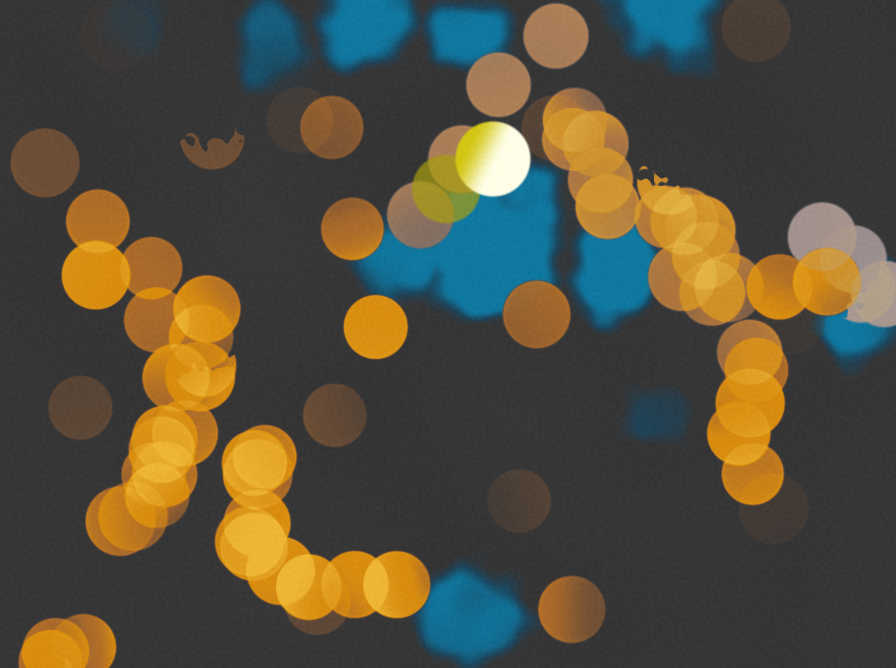
Give the GLSL for this background, as a WebGL 2 fragment shader.

```glsl
#version 300 es
precision highp float;

uniform vec2 u_resolution;
out vec4 fragColor;

const vec3 CHARCOAL = vec3(0.212, 0.210, 0.212);
const vec3 BROWN = vec3(0.46, 0.32, 0.21);
const vec3 ORANGE = vec3(0.70, 0.43, 0.16);
const vec3 AMBER = vec3(0.88, 0.57, 0.05);
const vec3 GOLD = vec3(0.97, 0.74, 0.20);
const vec3 LAVENDER = vec3(0.68, 0.66, 0.70);
const vec3 NAVY = vec3(0.11, 0.27, 0.36);
const vec3 AZURE = vec3(0.06, 0.47, 0.63);
const vec3 OLIVE = vec3(0.66, 0.62, 0.06);
const vec3 WHITE = vec3(1.0, 1.0, 0.91);

const float DISC_RADIUS = 0.051;
const float DISC_EDGE = 0.0026;
const float RIM_GAIN = 0.07;
const float TORN_SHARE = 0.07;
const float GRAIN = 0.022;
const int LOOSE_DISCS = 15;
const vec2 LAMP = vec2(0.738, 0.762);

// Strands of lights: start and end, then count, brightness, paleness, jitter
const int STRANDS = 12;
const vec4 PATH[STRANDS] = vec4[](
    vec4(0.85, 0.84, 0.91, 0.71), vec4(0.97, 0.71, 1.11, 0.50),
    vec4(1.20, 0.60, 1.11, 0.30), vec4(1.25, 0.66, 1.31, 0.55),
    vec4(0.26, 0.57, 0.29, 0.43), vec4(0.28, 0.36, 0.20, 0.23),
    vec4(0.41, 0.33, 0.39, 0.15), vec4(0.13, 0.05, 0.05, 0.00),
    vec4(0.82, 0.95, 0.62, 0.68), vec4(0.46, 0.12, 0.59, 0.13),
    vec4(0.13, 0.58, 0.54, 0.53), vec4(0.10, 0.77, 0.46, 0.77));
const vec4 STYLE[STRANDS] = vec4[](
    vec4(5, 0.78, 0.20, 0.020), vec4(9, 0.76, 0.15, 0.045),
    vec4(6, 0.80, 0.00, 0.040), vec4(4, 0.55, 0.75, 0.030),
    vec4(6, 0.76, 0.00, 0.035), vec4(7, 0.72, 0.00, 0.025),
    vec4(7, 0.92, 0.00, 0.035), vec4(4, 0.72, 0.00, 0.020),
    vec4(4, 0.62, 0.35, 0.020), vec4(3, 1.00, 0.00, 0.010),
    vec4(3, 0.95, 0.00, 0.025), vec4(3, 0.50, 0.00, 0.040));

// Blue haze: centre, radius, strength
const int HAZES = 11;
const vec4 HAZE[HAZES] = vec4[](
    vec4(0.74, 0.62, 0.13, 1.00), vec4(0.61, 0.62, 0.08, 0.75),
    vec4(0.91, 0.60, 0.08, 0.95), vec4(0.54, 0.97, 0.08, 0.85),
    vec4(0.71, 0.95, 0.07, 0.85), vec4(0.99, 0.99, 0.10, 0.85),
    vec4(0.41, 0.93, 0.07, 0.50), vec4(0.20, 0.97, 0.06, 0.22),
    vec4(0.70, 0.09, 0.09, 0.70), vec4(1.30, 0.54, 0.08, 0.80),
    vec4(0.97, 0.38, 0.06, 0.30));

float hash(float n) {
    n = fract(n * 0.1031);
    n *= n + 33.33;
    return fract(n * (n + n));
}

vec2 gradient(vec2 cell) {
    float a = 6.28318 * hash(dot(cell, vec2(1.37, 57.31)) + 11.0);
    return vec2(cos(a), sin(a));
}

float noise(vec2 p) {
    vec2 i = floor(p), f = p - i, s = f * f * f * (f * (f * 6.0 - 15.0) + 10.0);
    vec2 e = vec2(1, 0);
    float low = mix(dot(gradient(i), f), dot(gradient(i + e), f - e), s.x);
    float high = mix(dot(gradient(i + e.yx), f - e.yx), dot(gradient(i + 1.0), f - 1.0), s.x);
    return mix(low, high, s.y);
}

float discMask(float d) {
    float edge = max(DISC_EDGE, 0.8 / u_resolution.y);
    return 1.0 - smoothstep(-edge, edge, d);
}

// light holds energy, pale energy and coverage
void addDisc(vec2 q, float brightness, float pale, float seed, inout vec3 light) {
    float radius = DISC_RADIUS * mix(0.93, 1.05, hash(seed + 0.3));
    float d = length(q) - radius;
    float mask = discMask(d);
    if (mask <= 0.0) return;
    float angle = 6.28318 * hash(seed + 4.7);
    float along = dot(q, vec2(cos(angle), sin(angle))) / radius;
    if (hash(seed + 8.1) < TORN_SHARE)
        mask *= smoothstep(-0.05, 0.05, along + 0.7 * noise(q * 65.0 + seed) - 0.1);
    float fade = mix(0.06, 0.45, pow(hash(seed + 2.9), 4.0));
    float b = brightness * mask * (1.0 + fade * along + RIM_GAIN * exp(-abs(d + 0.003) / 0.003));
    light += vec3(b * b, b * b * pale, 0.0);
    light.z = max(light.z, mask * smoothstep(0.0, 0.5, brightness));
}

vec3 warmRamp(float x) {
    vec3 c = mix(CHARCOAL, BROWN, smoothstep(0.0, 0.45, x));
    c = mix(c, ORANGE, smoothstep(0.42, 0.70, x));
    c = mix(c, AMBER, smoothstep(0.68, 0.95, x));
    return mix(c, GOLD, smoothstep(1.0, 1.65, x));
}

void main() {
    vec2 p = gl_FragCoord.xy / u_resolution.y;

    // Soft clouded haze
    float cloud = noise(p * 9.0) + 0.5 * noise(p * 21.0 + 7.0);
    float haze = 0.0;
    for (int i = 0; i < HAZES; i++) {
        float d = length(p - HAZE[i].xy) / HAZE[i].z + 0.6 * cloud;
        haze = max(haze, HAZE[i].w * (1.0 - smoothstep(0.45, 1.15, d)));
    }
    haze *= 1.0 + 0.3 * noise(p * 14.0 + 3.0);
    vec3 color = CHARCOAL + 0.012 * noise(p * 4.0);
    color = mix(color, NAVY, smoothstep(0.0, 0.45, haze));
    color = mix(color, AZURE, smoothstep(0.3, 0.85, haze));

    // Discs along strands, then loose ones
    vec3 light = vec3(0.0);
    for (int s = 0; s < STRANDS; s++) {
        for (float i = 0.0; i < STYLE[s].x; i++) {
            float seed = float(s) * 17.0 + i * 3.17 + 1.0;
            vec2 jitter = vec2(hash(seed), hash(seed + 6.3)) * 2.0 - 1.0;
            vec2 center = mix(PATH[s].xy, PATH[s].zw, i / (STYLE[s].x - 1.0)) + jitter * STYLE[s].w;
            addDisc(p - center, STYLE[s].y * mix(0.8, 1.15, hash(seed + 1.9)), STYLE[s].z, seed, light);
        }
    }
    for (int i = 0; i < LOOSE_DISCS; i++) {
        float seed = float(i) * 5.3 + 301.0;
        vec2 center = fract(vec2(0.7549, 0.5698) * float(i) + vec2(0.58, 0.25)) * vec2(1.34, 1.0);
        addDisc(p - center, mix(0.12, 0.9, pow(hash(seed), 2.0)), 0.0, seed, light);
    }
    vec3 glow = mix(warmRamp(sqrt(light.x)), LAVENDER, light.y / max(light.x, 0.001));
    color = mix(color, glow, 0.95 * light.z);

    // Bright lamp with its olive ghost
    vec2 q = p - LAMP;
    color = mix(color, OLIVE, 0.7 * discMask(length(q + vec2(0.07, 0.045)) - DISC_RADIUS));
    vec3 lampColor = mix(OLIVE * 1.25, WHITE, smoothstep(-0.05, 0.012, q.x - 0.5 * q.y));
    color = mix(color, lampColor, discMask(length(q) - 1.1 * DISC_RADIUS));

    color += GRAIN * noise(p * 190.0);
    fragColor = vec4(clamp(color, 0.0, 1.0), 1.0);
}
```
